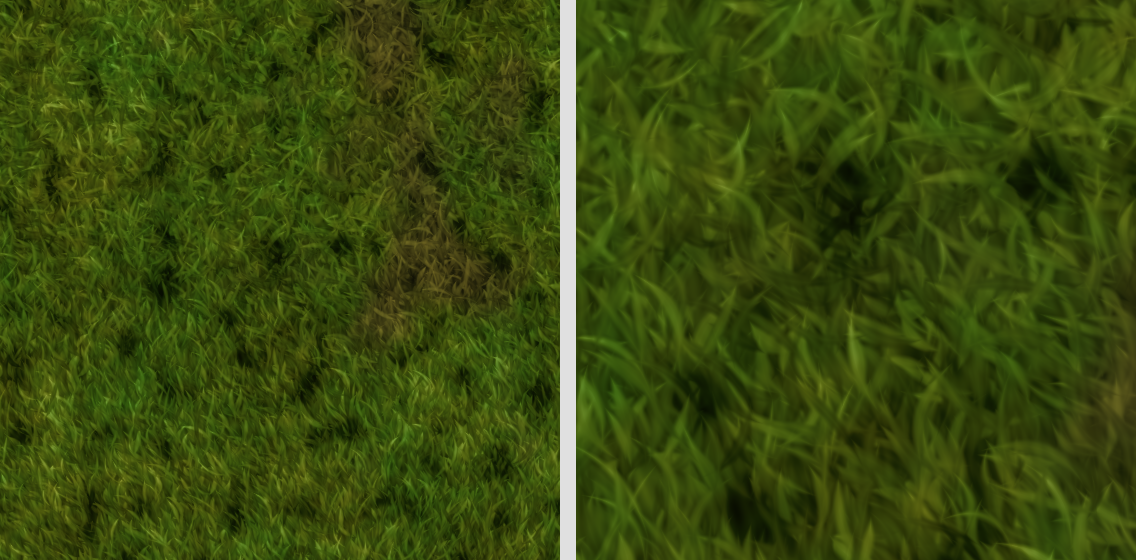
Left, the full canvas; right, a detail of the centre.
Give the GLSL for this texture, as a WebGL 1 fragment shader.

```glsl
precision highp float;
// Draws a shaggy meadow lawn: layered grass blades, broad leaves and worn soil patches.
uniform vec2 u_resolution;

// Colour ramp, from deep shade to sunlit tips
const vec3 SHADE = vec3(0.08, 0.13, 0.01);
const vec3 DEEP = vec3(0.16, 0.21, 0.02);
const vec3 MOSS = vec3(0.21, 0.28, 0.04);
const vec3 GRASS = vec3(0.27, 0.35, 0.05);
const vec3 BRIGHT = vec3(0.34, 0.43, 0.08);
const vec3 TIP = vec3(0.47, 0.57, 0.18);
const vec3 SOIL_TINT = vec3(1.02, 0.84, 0.34);

// Tones count steps along the ramp, 0 to 5
const float UNDER_TONE = 1.4;
const float BLADE_TONE = 2.75;
const float BLADE_SPREAD = 1.5;
const float LEAF_TONE = 3.3;

// Sizes in units of the canvas height
const float SMALL_CELL = 0.026;
const float LARGE_CELL = 0.047;
const float LEAF_CELL = 0.042;
const float THIN = 0.0021;
const float WIDE = 0.0046;
const float SOFT = 0.0019;
const float LEAN = 0.3;
const float BLADE_LAYERS = 12.0;

vec2 hash2(vec2 p) {
  vec3 q = fract(p.xyx * vec3(0.1031, 0.1030, 0.0973));
  q += dot(q, q.yzx + 33.33);
  return fract((q.xx + q.yz) * q.zy);
}

float cornerSlope(vec2 cell, vec2 offset) {
  float angle = 6.2832 * hash2(cell + 91.0).x;
  return dot(vec2(cos(angle), sin(angle)), offset);
}

float gradientNoise(vec2 p) {
  vec2 i = floor(p), f = p - i;
  vec2 u = f * f * f * (f * (f * 6.0 - 15.0) + 10.0);
  vec2 e = vec2(1.0, 0.0);
  return mix(mix(cornerSlope(i, f), cornerSlope(i + e, f - e), u.x),
             mix(cornerSlope(i + e.yx, f - e.yx), cornerSlope(i + 1.0, f - 1.0), u.x), u.y);
}

vec2 turn(vec2 p, float angle) {
  float c = cos(angle), s = sin(angle);
  return vec2(c * p.x + s * p.y, c * p.y - s * p.x);
}

// Paints one scattered layer of curved, tapered blades over a tone
float paintBlades(float tone, vec2 p, float layer, float lean, float disorder, float clump) {
  float rise = layer / BLADE_LAYERS;
  float size = mix(SMALL_CELL, LARGE_CELL, rise);
  vec2 shifted = p + layer * vec2(0.637, 0.291);
  vec2 home = floor(shifted / size);
  for (int k = 0; k < 9; k++) {
    vec2 cell = home + vec2(mod(float(k), 3.0), floor(float(k) / 3.0)) - 1.0;
    vec2 place = hash2(cell + layer * 37.0);
    vec2 form = hash2(cell + layer * 37.0 + 411.0);
    vec2 q = turn(shifted - (cell + place) * size, lean + (form.x - 0.5) * disorder);
    float reach = size * mix(0.36, 0.74, form.y);
    float along = q.y / reach;
    float bend = (fract(form.x * 17.0 + form.y * 5.0) - 0.5) * 0.8;
    float across = abs(q.x - bend * reach * along * along);
    float width = mix(THIN, WIDE, fract(place.x * 13.0 + form.y));
    float edge = across - width * (1.0 - along * along);
    float cover = 0.85 * (1.0 - smoothstep(-SOFT, SOFT, edge));
    float luck = fract(place.y * 23.0 + form.x * 7.0) * 2.0 - 1.0;
    float blade = BLADE_TONE + BLADE_SPREAD * luck + 0.75 * along + clump
                + 0.5 * (rise - 0.5) - 0.6 * min(across / width, 1.0);
    tone = mix(tone, blade, cover);
  }
  return tone;
}

// Paints broad, wavy-edged leaves where the patch value allows them
float paintLeaves(float tone, vec2 p, float patchiness, float layer) {
  vec2 shifted = p + layer * 0.383;
  vec2 home = floor(shifted / LEAF_CELL);
  float wobble = 0.35 * gradientNoise(p * 65.0);
  for (int k = 0; k < 9; k++) {
    vec2 cell = home + vec2(mod(float(k), 3.0), floor(float(k) / 3.0)) - 1.0;
    vec2 place = hash2(cell + layer * 53.0 + 707.0);
    vec2 form = hash2(cell + layer * 53.0 + 929.0);
    vec2 q = turn(shifted - (cell + place) * LEAF_CELL, form.x * 6.2832);
    float radius = LEAF_CELL * mix(0.16, 0.38, form.y);
    float edge = length(q * vec2(1.0, 1.5)) / radius - 1.0 + wobble;
    float present = smoothstep(0.0, 0.15, patchiness - fract(place.x * 19.0 + form.y));
    float cover = (1.0 - smoothstep(-0.2, 0.2, edge)) * present * 0.75;
    float vein = 0.5 * smoothstep(0.0, 0.003, abs(q.y));
    float leaf = LEAF_TONE + 1.6 * (place.y - 0.4) + 0.6 * q.x / radius - vein;
    tone = mix(tone, leaf, cover);
  }
  return tone;
}

vec3 grassRamp(float tone) {
  vec3 c = mix(SHADE, DEEP, clamp(tone, 0.0, 1.0));
  c = mix(c, MOSS, clamp(tone - 1.0, 0.0, 1.0));
  c = mix(c, GRASS, clamp(tone - 2.0, 0.0, 1.0));
  c = mix(c, BRIGHT, clamp(tone - 3.0, 0.0, 1.0));
  c = mix(c, TIP, clamp(tone - 4.0, 0.0, 1.2));
  return c * clamp(1.0 + 0.4 * tone, 0.4, 1.0);
}

void main() {
  vec2 p = gl_FragCoord.xy / u_resolution.y;

  // Broad fields: lighting, lean, worn soil and leafy ground
  float broad = gradientNoise(p * 3.5 + 4.7);
  float middle = gradientNoise(p * 15.0 + 9.1);
  float lean = LEAN + 0.9 * gradientNoise(p * 2.6 + 21.3);
  float upper = smoothstep(0.3, 0.65, p.y);
  float wornBand = exp(-pow((p.x - 0.74) / 0.2, 2.0)) * smoothstep(0.22, 0.4, p.y);
  float worn = smoothstep(0.3, 1.0, wornBand * 0.75 + 0.9 * gradientNoise(p * 7.0 + 2.0) + 0.3 * middle);
  float leafy = exp(-dot((p - vec2(0.42, 0.84)) * vec2(2.6, 3.4), (p - vec2(0.42, 0.84)) * vec2(2.6, 3.4)));
  float clump = 1.1 * broad + 1.5 * middle - 0.7 * worn - 1.3 * smoothstep(0.2, 0.5, -middle);

  // Shaded undergrowth, then blades and leaves from back to front
  vec2 fibre = turn(p + 0.01 * middle, LEAN);
  float tone = UNDER_TONE + clump + 1.8 * gradientNoise(fibre * vec2(95.0, 42.0));
  for (int i = 0; i < 12; i++) {
    if (i == 8) tone = paintLeaves(tone, p, 0.75 * leafy + 0.07, 1.0);
    tone = paintBlades(tone, p, float(i), lean, mix(1.5, 2.7, upper), clump);
  }
  tone = paintLeaves(tone, p, 0.5 * leafy, 2.0);
  tone += 1.1 * gradientNoise(fibre * vec2(150.0, 65.0) + 31.0);

  // Colour, with warm and cool drifts and brown soil
  vec3 color = grassRamp(tone);
  color.r *= 0.97 + 0.3 * gradientNoise(p * 5.0 + 57.0) + 0.2 * gradientNoise(p * 38.0);
  color = mix(color, color.g * SOIL_TINT, 0.7 * worn);
  gl_FragColor = vec4(clamp(color, 0.0, 1.0), 1.0);
}
```
